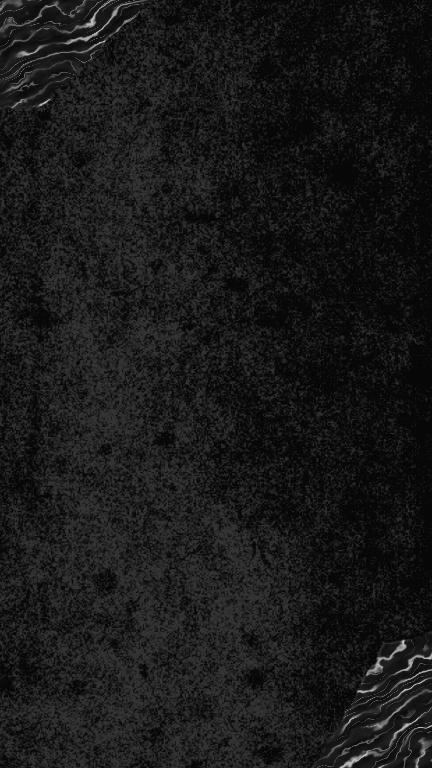
This texture is drawn by a WebGL 2 fragment shader. Its source:

```glsl
#version 300 es
precision highp float;
// Worn black paper with grey grain, dark spots and crinkled clear tape on two corners.

uniform vec2 u_resolution;
out vec4 outColor;

const vec3 BLACK = vec3(0.027, 0.027, 0.027);
const vec3 WORN_GREY = vec3(0.200, 0.202, 0.201);
const vec3 TAPE_DARK = vec3(0.030, 0.031, 0.030);
const vec3 TAPE_FILM = vec3(0.185, 0.188, 0.185);
const vec3 TAPE_SHINE = vec3(0.72, 0.73, 0.72);
const float GRAIN_FREQ = 310.0;
const float GRAIN_CONTRAST = 1.45;
const float BLOTCH_FREQ = 15.0;
const float SPOT_CELL = 0.095;
const float SPOT_CHANCE = 0.42;
const float FOLD_FREQ = 27.0;
const float EDGE_ROUGHNESS = 0.022;

float hash(vec2 p) {
    vec3 q = fract(p.xyx * 0.1031);
    q += dot(q, q.yzx + 33.33);
    return fract((q.x + q.y) * q.z);
}

float noise(vec2 p) {
    vec2 i = floor(p), f = fract(p);
    f = f * f * (3.0 - 2.0 * f);
    float low = mix(hash(i), hash(i + vec2(1, 0)), f.x);
    float high = mix(hash(i + vec2(0, 1)), hash(i + vec2(1, 1)), f.x);
    return mix(low, high, f.y);
}

float fbm(vec2 p) {
    float sum = 0.0, amp = 0.5;
    for (int i = 0; i < 5; i++) {
        sum += amp * noise(p);
        p = mat2(1.6, 1.2, -1.2, 1.6) * p + 17.3;
        amp *= 0.5;
    }
    return sum;
}

// Broad wear: light on the left, widening toward the bottom.
float wear(vec2 p, float top) {
    float reach = mix(0.70, 0.50, smoothstep(0.42, 0.82, p.y));
    float x = p.x + 0.13 * (fbm(p * 5.0 + 5.0) - 0.5);
    float blur = mix(0.13, 0.24, smoothstep(0.4, 0.9, p.y));
    float tone = mix(0.17, 0.58, 1.0 - smoothstep(reach - blur, reach + blur, x));
    tone *= mix(0.66, 1.0, smoothstep(0.0, 0.20, p.x));
    tone *= mix(0.70, 1.0, smoothstep(0.0, 0.30, top - p.y));
    tone += 0.07 * exp(-dot(p - vec2(0.5, 0.4), p - vec2(0.5, 0.4)) / 0.05);
    float streak = exp(-pow((p.x - 0.083 - 0.02 * (noise(p * 7.0) - 0.5)) / 0.014, 2.0));
    tone -= 0.20 * streak * smoothstep(0.45, 0.8, p.y);
    return tone - 0.20 * smoothstep(0.92, 1.0, p.x);
}

// Scattered ragged dark spots, one candidate per cell.
float spots(vec2 p) {
    vec2 w = p + 0.034 * (vec2(fbm(p * 50.0), fbm(p * 50.0 + 31.0)) - 0.5);
    vec2 cell = floor(w / SPOT_CELL);
    float mask = 0.0;
    for (int j = -1; j <= 1; j++)
    for (int i = -1; i <= 1; i++) {
        vec2 c = cell + vec2(i, j);
        vec2 centre = (c + vec2(hash(c + 3.1), hash(c + 47.7))) * SPOT_CELL;
        float radius = mix(0.007, 0.022, pow(hash(c + 91.3), 2.0));
        float present = step(hash(c + 12.9), SPOT_CHANCE);
        float d = length((w - centre) * vec2(0.8, 1.1));
        mask = max(mask, present * (1.0 - smoothstep(radius * 0.2, radius * 1.8, d)));
    }
    return mask;
}

vec3 paper(vec2 p, float top) {
    float cover = wear(p, top) + 0.60 * (fbm(p * BLOTCH_FREQ) - 0.48);
    cover += 0.40 * (fbm(p * BLOTCH_FREQ * 3.1 + 40.0) - 0.48);
    cover += 0.16 * (noise(p * vec2(110.0, 14.0)) - 0.5);
    cover -= 0.50 * spots(p);
    float grain = 0.65 * noise(p * GRAIN_FREQ) + 0.35 * noise(p * GRAIN_FREQ * 0.5 + 9.0);
    grain = 0.5 + GRAIN_CONTRAST * (grain - 0.5);
    return mix(BLACK, WORN_GREY, smoothstep(-0.54, 0.56, cover - grain));
}

// Crinkled film: bright crests with shaded flanks along wavy folds.
vec3 tape(vec2 p, float angle) {
    float c = cos(angle), s = sin(angle);
    vec2 q = mat2(c, -s, s, c) * p;
    float bend = 2.8 * (fbm(q * vec2(9.0, 13.0)) - 0.5) + 0.4 * noise(q * 38.0);
    float phase = q.y * FOLD_FREQ + bend;
    float crest = 1.0 - abs(2.0 * fract(phase) - 1.0);
    float lit = smoothstep(0.2, 0.75, noise(vec2(q.x * 17.0, floor(phase) * 7.3)));
    float hair = 1.0 - abs(2.0 * fract(phase * 2.0 + 0.9 * noise(q * 24.0)) - 1.0);
    float film = 0.75 * fbm(q * vec2(30.0, 75.0)) + 0.4 * crest * crest - 0.1;
    vec3 col = mix(TAPE_DARK, TAPE_FILM, film);
    float shine = 0.9 * lit * smoothstep(0.70, 1.0, crest);
    shine += 0.55 * smoothstep(0.78, 1.0, hair) * smoothstep(0.25, 0.8, noise(q * 26.0 + 4.0));
    return mix(col, TAPE_SHINE, min(shine, 1.0));
}

// Lays film over the paper with a faint bright, broken rim; inside is positive.
vec3 layTape(vec3 base, vec2 p, float inside, float angle) {
    float aa = 1.5 / u_resolution.x;
    float mask = smoothstep(-aa, aa, inside);
    float rim = exp(-pow(inside / 0.004, 2.0)) * smoothstep(0.35, 0.8, noise(p * 50.0));
    return mix(base, tape(p, angle) + 0.18 * rim, mask);
}

void main() {
    vec2 p = gl_FragCoord.xy / u_resolution.x;
    float top = u_resolution.y / u_resolution.x;
    vec3 col = paper(p, top);

    float rough = EDGE_ROUGHNESS * (fbm(p * 32.0) - 0.5);
    vec2 a = vec2(p.x, top - p.y);
    float upperLeft = min((0.345 - a.x - a.y) * 0.707, 0.248 - a.y) + rough;
    col = layTape(col, p, upperLeft, 0.36);

    vec2 b = p - vec2(0.891, 0.285);
    float lowerRight = min(dot(b, vec2(0.861, -0.511)), dot(b, vec2(0.22, -0.975))) + rough;
    col = layTape(col, p, lowerRight, 0.48);

    outColor = vec4(col, 1.0);
}
```
